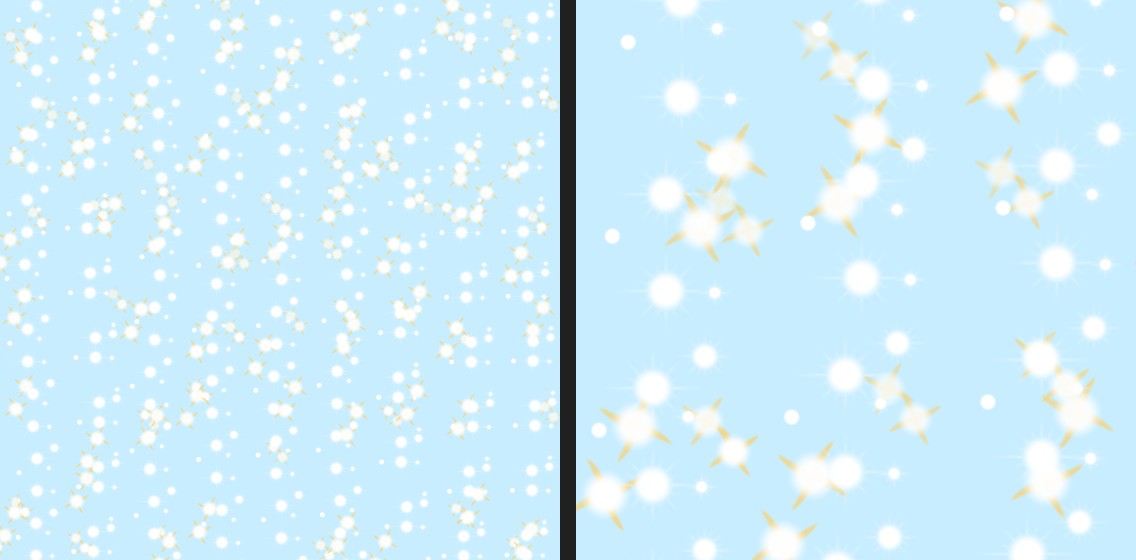
Left, the full canvas; right, a detail of the centre.
This pattern is drawn by a three.js fragment shader. Its source:

```glsl
// Pale blue field scattered with soft white starbursts and tilted gold-tipped stars.
// Starbursts hang in wavering columns as a repeated motif; gold stars come in
// jittered pairs on a coarse grid. Every star is a soft core plus tapered arms.
varying vec2 vUv;

const vec3 SKY = vec3(0.78, 0.93, 1.0);
const vec3 WHITE = vec3(1.0);
const vec3 GOLD = vec3(0.96, 0.83, 0.50);
const vec2 COLUMN_CELL = vec2(0.1111, 0.1155);   // spacing of the white motif
const vec2 GOLD_CELL = vec2(0.1111, 0.1735);     // spacing of the gold pairs
const float WANDER = 0.011;                      // sideways sway of the columns
const float BIG_CORE = 0.0108;
const float SMALL_CORE = 0.0074;
const float TINY_CORE = 0.0037;
const float DOT_RADIUS = 0.0044;
const float RAY_WIDTH = 0.0017;
const float RAY_ALPHA = 0.62;
const float GOLD_REACH = 0.0255;                 // arm length of a large gold star
const float GOLD_TILT = 0.42;
const float GOLD_BIG_SHARE = 0.88;
const float GOLD_SMALL_SHARE = 0.78;

float hash(vec2 p) {
  vec3 q = fract(vec3(p.xyx) * 0.1031);
  q += dot(q, q.yzx + 33.33);
  return fract((q.x + q.y) * q.z);
}

vec2 rotate(vec2 p, float a) {
  float c = cos(a), s = sin(a);
  return vec2(c * p.x - s * p.y, s * p.x + c * p.y);
}

float disc(vec2 p, float inner, float outer) {
  return 1.0 - smoothstep(inner, outer, length(p));
}

// Thin ray along x, fading towards both ends
float ray(vec2 p, float reach) {
  float taper = max(0.0, 1.0 - abs(p.x) / reach);
  return taper * (1.0 - smoothstep(0.0, RAY_WIDTH, abs(p.y)));
}

// Four rays crossing at right angles
float crossRays(vec2 p, float reach) {
  return max(ray(p, reach), ray(p.yx, reach));
}

// White burst: soft core, long axial rays and shorter slanted ones
float burst(vec2 p, float core, float axial) {
  if (length(p) > max(axial, core * 2.2)) return 0.0;
  float rays = max(ray(p, axial), ray(p.yx, axial * 0.8));
  rays = max(rays, crossRays(rotate(p, 0.785), core * 2.1));
  rays = max(rays, crossRays(rotate(p, 0.36), core * 1.8));
  rays = max(rays, crossRays(rotate(p, -0.36), core * 1.7));
  return max(disc(p, core * 0.62, core * 1.28), rays * RAY_ALPHA);
}

// Four curved gold arms beneath a soft white core
vec3 goldStar(vec3 col, vec2 p, float reach, float tilt, float strength) {
  float d = length(p);
  if (d > reach) return col;
  vec2 q = abs(rotate(p, tilt + 9.0 * d * sign(tilt)));
  if (q.y > q.x) q = q.yx;
  float halfWidth = reach * 0.19 * (1.0 - q.x / reach);
  float arm = 1.0 - smoothstep(halfWidth * 0.2, halfWidth + 0.0012, q.y);
  arm *= 1.0 - smoothstep(reach * 0.8, reach, d);
  col = mix(col, GOLD, arm * strength * 0.85);
  return mix(col, WHITE, disc(p, reach * 0.27, reach * 0.64) * strength);
}

// A pair of gold stars in one grid cell
vec3 goldPair(vec3 col, vec2 uv, vec2 id, float seed, float share, vec2 mate, float reach, float fade) {
  vec2 key = id + seed;
  if (hash(key) > share) return col;
  vec2 jitter = vec2(hash(key + 3.7), hash(key + 8.3));
  vec2 p = uv - (id + 0.15 + 0.7 * jitter) * GOLD_CELL;
  float tilt = GOLD_TILT * (0.5 + 0.6 * hash(key + 5.1));
  float strength = 1.0 - fade * hash(key + 6.9);
  col = goldStar(col, p, reach, tilt, strength);
  return goldStar(col, p - mate, reach, -tilt, 1.0 - fade * hash(key + 2.3));
}

// White motif: two bursts, a small one, two sparkles and a dot
float motif(vec2 p, float open) {
  float gap = mix(0.0352, 0.0577, open);
  vec2 lower = p + vec2(0.0, gap);
  float a = max(burst(p, BIG_CORE, 0.031), burst(lower, BIG_CORE, 0.031));
  a = max(a, burst(p - vec2(0.031, mix(0.007, 0.019, open)), SMALL_CORE, 0.018));
  a = max(a, burst(p - mix(vec2(0.032, 0.023), vec2(0.021, -0.017), open), TINY_CORE, 0.010));
  a = max(a, burst(lower - vec2(0.029, -0.001), TINY_CORE, 0.011));
  vec2 dotPos = mix(vec2(-0.035, -gap), vec2(-0.032, -0.025), open);
  return max(a, disc(p - dotPos, DOT_RADIUS - 0.001, DOT_RADIUS + 0.001));
}

void main() {
  vec3 col = SKY;
  float white = 0.0;
  vec2 goldId = floor(vUv / GOLD_CELL);
  for (int i = -1; i <= 1; i++) {
    for (int j = -1; j <= 1; j++) {
      vec2 near = vec2(float(i), float(j));

      // Gold pairs, small and faint first, then large
      vec2 id = goldId + near;
      col = goldPair(col, vUv, id, 41.0, GOLD_SMALL_SHARE, vec2(0.016, -0.018), GOLD_REACH * 0.72, 0.5);
      col = goldPair(col, vUv, id, 17.0, GOLD_BIG_SHARE, vec2(-0.018, -0.041), GOLD_REACH, 0.1);

      // Column motif with its own phase and sway
      float column = floor(vUv.x / COLUMN_CELL.x) + float(i);
      float phase = hash(vec2(column, 71.0));
      float row = floor(vUv.y / COLUMN_CELL.y - phase) + float(j);
      float y = (row + phase + 0.5) * COLUMN_CELL.y;
      float x = (column + 0.5) * COLUMN_CELL.x + WANDER * sin(y * 8.0 + phase * 6.28);
      white = max(white, motif(vUv - vec2(x, y), step(0.5, hash(vec2(column, 29.0)))));
    }
  }
  gl_FragColor = vec4(mix(col, WHITE, white), 1.0);
}
```
